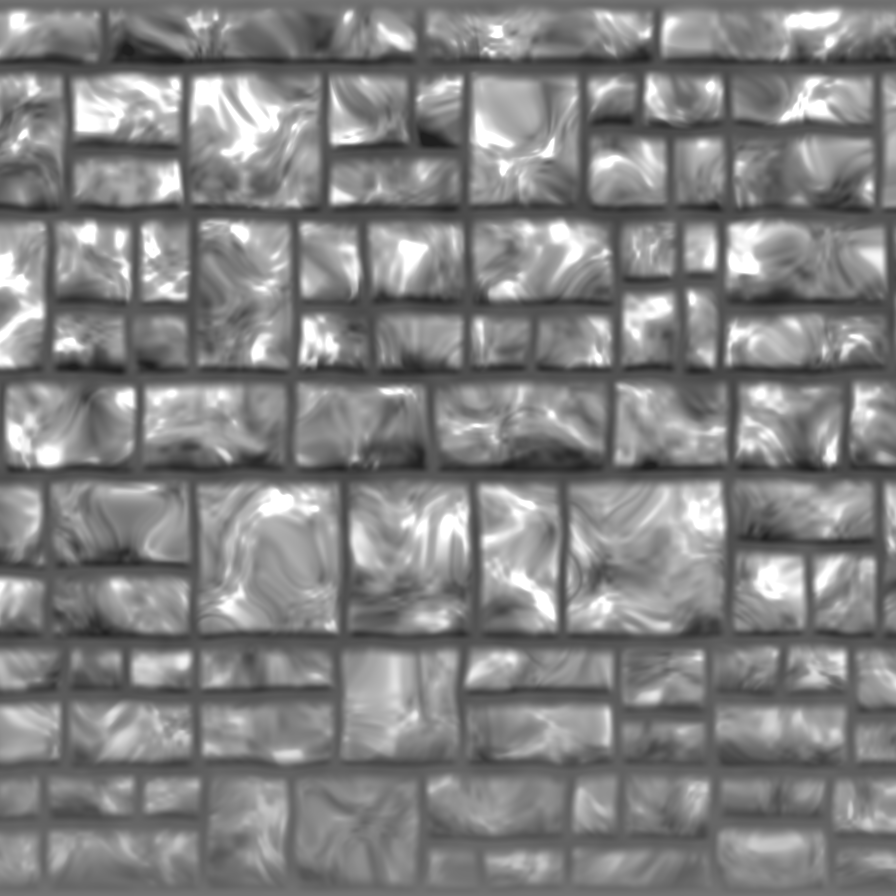
Reproduce this texture procedurally as a Shadertoy shader.

```glsl
// A weathered grey stone wall of rectangular blocks in uneven courses.
// Each course is cut into jittered bays, each bay is one tall stone or smaller
// ones; soft noise mottles the faces, and shadows gather along lower edges.

float hash(vec2 p) {
    vec3 q = fract(p.xyx * vec3(0.1031, 0.1030, 0.0973));
    q += dot(q, q.yzx + 33.33);
    return fract((q.x + q.y) * q.z);
}

float noise(vec2 p) {
    vec2 i = floor(p), f = fract(p);
    f = f * f * (3.0 - 2.0 * f);
    return mix(mix(hash(i), hash(i + vec2(1, 0)), f.x),
               mix(hash(i + vec2(0, 1)), hash(i + vec2(1, 1)), f.x), f.y);
}

float mottle(vec2 p) {
    return 0.5 * noise(p) + 0.32 * noise(p * 2.1 + 7.3) + 0.18 * noise(p * 4.3 + 3.1);
}

// Left side of a bay, jittered along its course
float baySide(float bay, float course, float count) {
    return (bay + 0.5 * hash(vec2(bay + 11.0, course * 7.0 + 3.0))) / count;
}

// Finds the stone around p: its lower left and upper right corners
void findStone(vec2 p, out vec2 lo, out vec2 hi) {
    const float levels[8] = float[8](0.0, 0.14, 0.284, 0.47, 0.58, 0.76, 0.925, 1.0);
    int c = 0;
    for (int k = 1; k < 7; k++) if (p.y > levels[k]) c = k;
    float course = float(c);
    float count = c == 6 ? 3.0 : 6.5;

    float bay = floor(p.x * count);
    if (p.x < baySide(bay, course, count)) bay -= 1.0;
    lo = vec2(baySide(bay, course, count), levels[c]);
    hi = vec2(baySide(bay + 1.0, course, count), levels[c + 1]);

    // Split a bay of a high course into two rows, then some rows in two
    vec2 seed = vec2(bay + 20.0, course + 40.0);
    if (hi.y - lo.y > 0.12 && hash(seed) > 0.36) {
        float cut = mix(lo.y, hi.y, hash(seed + 5.0) > 0.5 ? 0.42 : 0.57);
        float upper = step(cut, p.y);
        if (upper > 0.5) lo.y = cut; else hi.y = cut;
        vec2 rowSeed = seed + vec2(31.0 * upper, 17.0);
        if (hi.x - lo.x > 0.11 && hash(rowSeed) > 0.55) {
            float side = mix(lo.x, hi.x, 0.35 + 0.3 * hash(rowSeed + 9.0));
            if (p.x > side) lo.x = side; else hi.x = side;
        }
    }
}

void mainImage(out vec4 fragColor, in vec2 fragCoord) {
    vec2 uv = fragCoord / iResolution.xy;

    // Slightly wavy stone outlines
    vec2 p = uv + 0.006 * (vec2(noise(uv * 22.0), noise(uv * 22.0 + 50.0)) - 0.5);
    vec2 lo, hi;
    findStone(p, lo, hi);
    vec2 inset = min(p - lo, hi - p);
    vec2 id = floor(lo * 400.0);
    float tint = hash(id + 3.0);

    // Mottled face with highlights, creases and a lighter upper part
    vec2 face = uv + id * 0.37;
    vec2 warp = vec2(noise(face * 18.0), noise(face * 18.0 + 20.0)) - 0.5;
    float grain = mottle(face * 25.0 + 1.2 * warp);
    float crease = 1.0 - smoothstep(0.0, 0.12, abs(noise(face * 15.0 + warp) - 0.5));
    float height = (p.y - lo.y) / (hi.y - lo.y);
    float stone = 0.59 + 0.1 * (tint - 0.5) + 0.78 * (grain - 0.5);
    stone += 0.32 * smoothstep(0.58, 0.82, grain) * (0.4 + 0.8 * uv.y);
    stone += 0.1 * (height - 0.5) - 0.06 * crease;

    // Soft joints, wider between rows than between neighbours
    float joint = 0.33 + 0.12 * (mottle(uv * 20.0 + 80.0) - 0.5);
    float cover = smoothstep(0.0, 0.012, inset.x) * smoothstep(0.001, 0.019, inset.y);
    float value = mix(joint, stone, cover);

    // Ragged shadow above each lower edge
    float below = p.y - lo.y;
    float reach = 0.016 + 0.034 * smoothstep(0.35, 0.75, noise(uv * vec2(13.0, 9.0) + 60.0));
    float shadow = smoothstep(0.0, 0.01, below) * (1.0 - smoothstep(0.3 * reach, reach, below));
    value -= 0.19 * shadow * smoothstep(0.0, 0.014, inset.x);

    // Lower contrast toward the foot, fading to grey at top and bottom
    float contrast = mix(0.55, 1.08, smoothstep(0.0, 0.42, uv.y));
    contrast *= smoothstep(-0.02, 0.04, uv.y) * smoothstep(-0.01, 0.025, 1.0 - uv.y);
    value = 0.48 + (value - 0.48) * contrast;
    fragColor = vec4(vec3(clamp(value, 0.12, 1.0)), 1.0);
}
```
